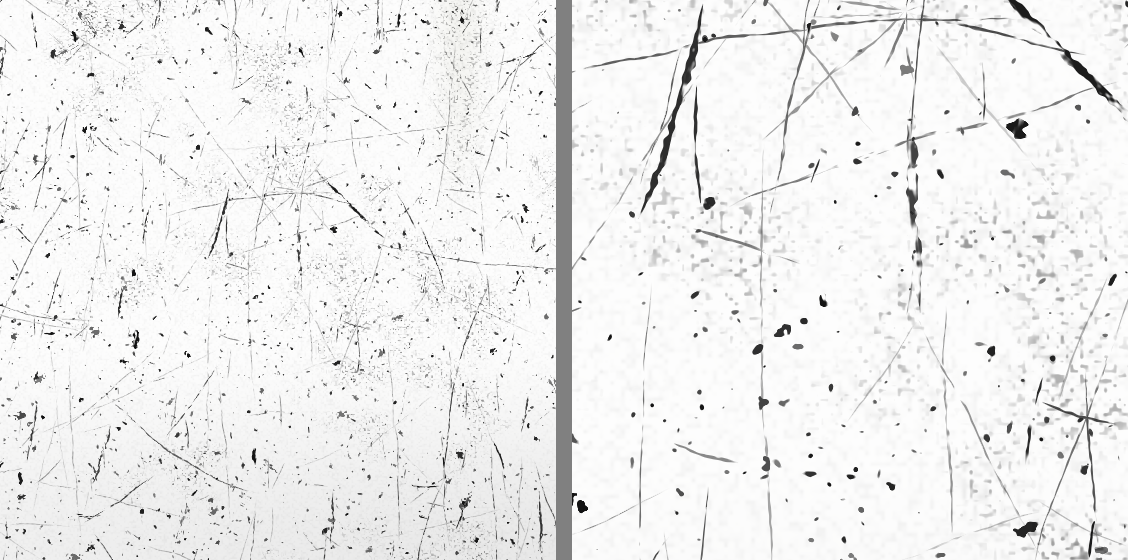
Left: the whole. Right: its middle third, enlarged.
A WebGL 2 fragment shader for this texture:

```glsl
#version 300 es
precision highp float;
// Worn white surface: pale grainy paint crossed by hairlines, dark gouges,
// chips and specks. Strokes and specks sit on jittered grids, each at most
// half a cell in reach, so only the four nearest cells are examined.

uniform vec2 u_resolution;
out vec4 fragColor;

float rand(vec2 s) {
    return fract(sin(dot(s, vec2(12.9898, 78.233))) * 43758.5);
}

vec4 rand4(vec2 s) {
    return fract(sin(dot(s, vec2(12.9898, 78.233)) + vec4(0.0, 1.7, 3.9, 5.3)) * 43758.5);
}

float noise(vec2 p) {
    vec2 cell = floor(p), f = fract(p);
    f = f * f * (3.0 - 2.0 * f);
    return mix(mix(rand(cell), rand(cell + vec2(1, 0)), f.x),
               mix(rand(cell + vec2(0, 1)), rand(cell + vec2(1, 1)), f.x), f.y);
}

// Vector v in a frame turned by angle
vec2 turned(vec2 v, float angle) {
    float c = cos(angle), s = sin(angle);
    return vec2(c * v.x + s * v.y, c * v.y - s * v.x);
}

// Coverage of one ragged stroke along x; higher wear leaves more gaps.
float scratch(vec2 q, float len, float width, float bend, float wear, float seed) {
    float pixel = 1.0 / u_resolution.y;
    float slope = 2.0 * bend * q.x;
    float offset = q.y - bend * q.x * q.x;
    float steep = sqrt(1.0 + slope * slope);
    if (abs(q.x) > len || abs(offset) > (1.7 * width + pixel) * steep + 0.003) return 0.0;
    float t = q.x / len;
    float wobble = 0.005 * (noise(vec2(q.x * 28.0, seed * 90.0)) - 0.5);
    float ragged = 0.2 + 1.5 * noise(vec2(q.x * 230.0, seed * 70.0 + sign(offset - wobble)));
    float taper = width * (1.0 - t * t * t * t) * ragged;
    float halfWidth = max(taper, 0.5 * pixel);
    float d = abs(offset - wobble) / steep;
    float cover = clamp((halfWidth - d) / pixel + 0.5, 0.0, 1.0) * taper / halfWidth;
    float gaps = 0.65 * noise(vec2(q.x * 60.0, offset * 480.0) + seed * 50.0)
               + 0.35 * noise(vec2(q.x * 260.0, offset * 480.0) + seed * 30.0);
    return cover * smoothstep(wear - 0.13, wear + 0.13, gaps);
}

// Scatters strokes over stacked grids; each vec2 is a range from least to most.
float strokes(vec2 p, int grids, float cells, float density, float seed,
              vec2 len, vec2 width, vec2 tone, float bend, float wear) {
    float ink = 0.0;
    for (int i = 0; i < grids * 4; i++) {
        float grid = seed + 17.3 * float(i / 4);
        vec2 shift = fract(grid * vec2(0.37, 0.71));
        vec2 id = floor(p * cells + shift - 0.5) + vec2(i & 1, (i >> 1) & 1);
        vec4 r = rand4(id + grid * vec2(1.37, 2.11));
        vec4 s = fract(r * 7.3 + r.yzwx * 3.1);
        if (s.x > density) continue;
        vec2 q = p - (id + r.xy - shift) / cells;
        if (dot(q, q) > len.y * len.y * 1.2) continue;
        float angle = s.w < 0.35 ? 1.25 + 0.45 * r.z : 3.14 * r.z - 0.7;
        float cover = scratch(turned(q, angle), mix(len.x, len.y, r.w * r.w),
                              mix(width.x, width.y, s.y * s.y), bend * (2.0 * s.z - 1.0), wear, r.x);
        ink = max(ink, cover * mix(tone.x, tone.y, fract(s.y * 5.7 + r.z)));
    }
    return ink;
}

// Rough dots on a jittered grid, gathered into loose clusters.
float specks(vec2 p, float cells, float density, float radius, float seed, float rough) {
    float ink = 0.0, pixel = 1.0 / u_resolution.y;
    for (int i = 0; i < 4; i++) {
        vec2 id = floor(p * cells - 0.5) + vec2(i & 1, i >> 1);
        vec4 r = rand4(id + seed);
        float cluster = rand(floor(id / 3.0) + seed);
        if (r.z > density * (0.2 + 2.4 * cluster * cluster)) continue;
        vec4 s = fract(r * 7.3 + r.yzwx * 3.1);
        vec2 q = turned(p - (id + r.xy) / cells, 6.28 * s.x);
        q.x *= mix(0.35, 1.0, s.y);
        float size = radius * mix(0.35, 1.3, r.w * r.w);
        float d = length(q) + rough * size * 1.9 - size;
        ink = max(ink, clamp(0.5 - d / pixel, 0.0, 1.0) * mix(0.5, 1.0, s.z));
    }
    return ink;
}

void main() {
    vec2 p = gl_FragCoord.xy / u_resolution.y;

    // Pale paint, greyer towards the lower right, with patches of dust
    float stain = exp(-pow(abs(p.x - 0.82) / 0.04, 2.0)) * smoothstep(0.55, 0.95, p.y);
    float patches = smoothstep(0.5, 0.9, 0.6 * noise(p * 6.0) + 0.4 * noise(p * 21.0));
    patches = min(patches + 0.75 * stain, 1.0);
    float shade = 0.075 * smoothstep(0.42, 0.0, p.y) * (0.7 + 0.4 * p.x);
    float grain = pow(noise(p * 310.0), 3.0);
    float dust = smoothstep(0.66, 0.95, noise(p * 350.0 + 40.0));
    float paint = 0.993 - shade - 0.03 * stain - 0.11 * grain * mix(0.35, 1.0, patches) - 0.5 * dust * patches;

    // Hairlines, long and short, and a burst of them split into sectors
    float ink = strokes(p, 6, 2.4, 1.0, 1.0, vec2(0.09, 0.2), vec2(0.0004, 0.0009), vec2(0.25, 0.75), 0.3, 0.38);
    ink = max(ink, strokes(p, 3, 6.0, 0.9, 11.0, vec2(0.02, 0.08), vec2(0.0004, 0.0009), vec2(0.25, 0.75), 0.6, 0.4));
    vec2 ray = p - vec2(0.53, 0.66);
    float sector = atan(ray.y, ray.x) * 1.75;
    vec4 r = rand4(vec2(floor(sector), 7.0));
    float lean = (fract(sector) - 0.2 - 0.6 * r.x) / 1.75;
    float reach = mix(0.02, 0.09, r.y);
    vec2 along = length(ray) * vec2(cos(lean), sin(lean)) - vec2(reach, 0.0);
    ink = max(ink, mix(0.2, 0.8, r.z) * scratch(along, reach, 0.0008, 0.0, 0.4, r.w));

    // Long arcs, short nicks, bold gouges, chips and dry smears
    ink = max(ink, strokes(p, 2, 1.7, 1.0, 23.0, vec2(0.16, 0.27), vec2(0.0007, 0.0013), vec2(0.5, 0.85), 1.1, 0.36));
    ink = max(ink, strokes(p, 1, 14.0, 0.5, 37.0, vec2(0.006, 0.033), vec2(0.0005, 0.0013), vec2(0.5, 1.0), 3.0, 0.38));
    ink = max(ink, strokes(p, 2, 5.4, 0.65, 41.0, vec2(0.025, 0.09), vec2(0.0008, 0.0029), vec2(0.75, 1.0), 0.9, 0.4));
    ink = max(ink, strokes(p, 1, 20.0, 0.07, 53.0, vec2(0.004, 0.02), vec2(0.002, 0.0055), vec2(0.9, 1.0), 6.0, 0.33));
    ink = max(ink, strokes(p, 1, 10.0, 0.24, 67.0, vec2(0.012, 0.045), vec2(0.004, 0.013), vec2(0.5, 0.9), 1.0, 0.66));

    // Specks, coarse to fine
    float rough = noise(p * 330.0) - 0.5;
    ink = max(ink, specks(p, 15.0, 0.2, 0.0042, 5.3, rough));
    ink = max(ink, specks(p, 31.0, 0.38, 0.0024, 17.7, rough));
    ink = max(ink, specks(p, 70.0, 0.26, 0.0013, 29.1, rough));

    vec3 colour = paint * vec3(1.0, 1.0, 0.999 - 0.012 * stain);
    fragColor = vec4(mix(colour, vec3(0.06), ink), 1.0);
}
```
